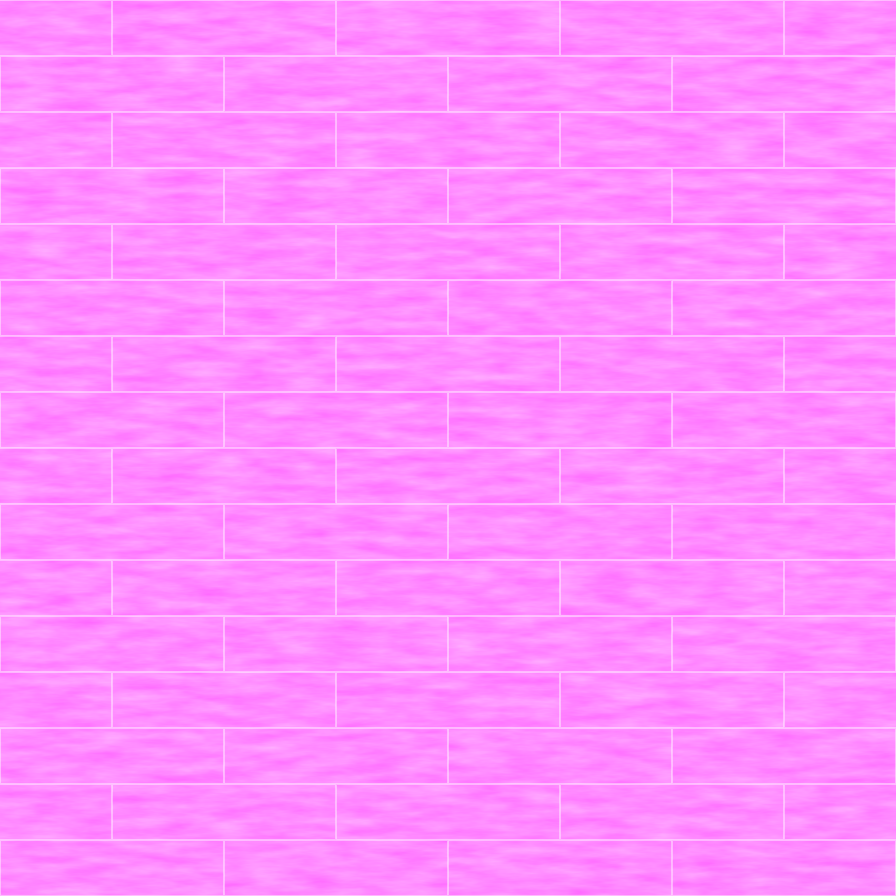
Write a Shadertoy shader that draws this texture.

```glsl
// Pink wood planks in a half-offset running bond with thin pale joints.

const vec2 PLANKS = vec2(4.0, 16.0);        // planks across and down
const float ROW_SHIFT = 0.5;                // shift of odd rows, in planks
const float JOINT_WIDTH = 0.001;            // in canvas units
const vec2 GRAIN_FREQ = vec2(18.0, 84.0);   // grain cells per canvas
const int GRAIN_OCTAVES = 4;
const float GRAIN_GAIN = 0.5;
const float GRAIN_CONTRAST = 0.27;
const float TAU = 6.2831853;
const vec3 WOOD_COLOR = vec3(1.0, 0.545, 1.0);
const vec3 JOINT_COLOR = vec3(1.0, 0.98, 1.0);

// Integer hash of a lattice point and a seed, 0 to 1
float hash(vec2 cell, float seed) {
    uvec3 v = uvec3(ivec3(cell, seed));
    uint h = v.x * 1597334673u ^ v.y * 3812015801u ^ v.z * 2798796415u;
    h = (h ^ (h >> 16)) * 2246822519u;
    h = (h ^ (h >> 13)) * 3266489917u;
    h ^= h >> 16;
    return float(h >> 8) / 16777216.0;
}

// Slope of a random unit gradient at one lattice corner
float cornerSlope(vec2 cell, vec2 toPoint, float seed) {
    float angle = TAU * hash(cell, seed);
    return dot(vec2(cos(angle), sin(angle)), toPoint);
}

float gradientNoise(vec2 p, float seed) {
    vec2 cell = floor(p);
    vec2 f = fract(p);
    vec2 blend = f * f * (3.0 - 2.0 * f);
    vec2 right = vec2(1, 0), up = vec2(0, 1);
    float low = mix(cornerSlope(cell, f, seed),
                    cornerSlope(cell + right, f - right, seed), blend.x);
    float high = mix(cornerSlope(cell + up, f - up, seed),
                     cornerSlope(cell + 1.0, f - 1.0, seed), blend.x);
    return mix(low, high, blend.y);
}

// Layered streaks, centred on zero
float grain(vec2 p, float seed) {
    float sum = 0.0, total = 0.0, weight = 1.0;
    for (int i = 0; i < GRAIN_OCTAVES; i++) {
        sum += weight * gradientNoise(p, seed + float(i));
        total += weight;
        weight *= GRAIN_GAIN;
        p = p * 2.0 + vec2(0.37, 0.61);
    }
    return sum / total;
}

// Share of each pixel side covered by a joint centred on the plank edge
vec2 jointCoverage(vec2 edgeDistance, vec2 pixel) {
    vec2 nearSide = max(edgeDistance - 0.5 * pixel, -0.5 * JOINT_WIDTH);
    vec2 farSide = min(edgeDistance + 0.5 * pixel, vec2(0.5 * JOINT_WIDTH));
    return max(farSide - nearSide, 0.0) / pixel;
}

void mainImage(out vec4 fragColor, in vec2 fragCoord) {
    vec2 uv = fragCoord / iResolution.xy;

    // Plank layout, wrapping at the canvas sides
    vec2 grid = uv * PLANKS;
    grid.x += ROW_SHIFT * mod(floor(grid.y), 2.0);
    vec2 plank = mod(floor(grid), PLANKS);
    vec2 local = fract(grid) / PLANKS;

    // Separate grain for each plank
    float seed = 8.0 * (plank.x + plank.y * PLANKS.x);
    vec2 phase = vec2(hash(plank, 991.0), hash(plank, 992.0));
    float tone = GRAIN_CONTRAST * grain(local * GRAIN_FREQ + phase, seed);
    vec3 color = WOOD_COLOR + vec3(0.0, tone, 0.0);

    // Joints around each plank
    vec2 edgeDistance = min(local, 1.0 / PLANKS - local);
    vec2 joint = jointCoverage(edgeDistance, 1.0 / iResolution.xy);
    color = mix(color, JOINT_COLOR, max(joint.x, joint.y));

    fragColor = vec4(color, 1.0);
}
```
